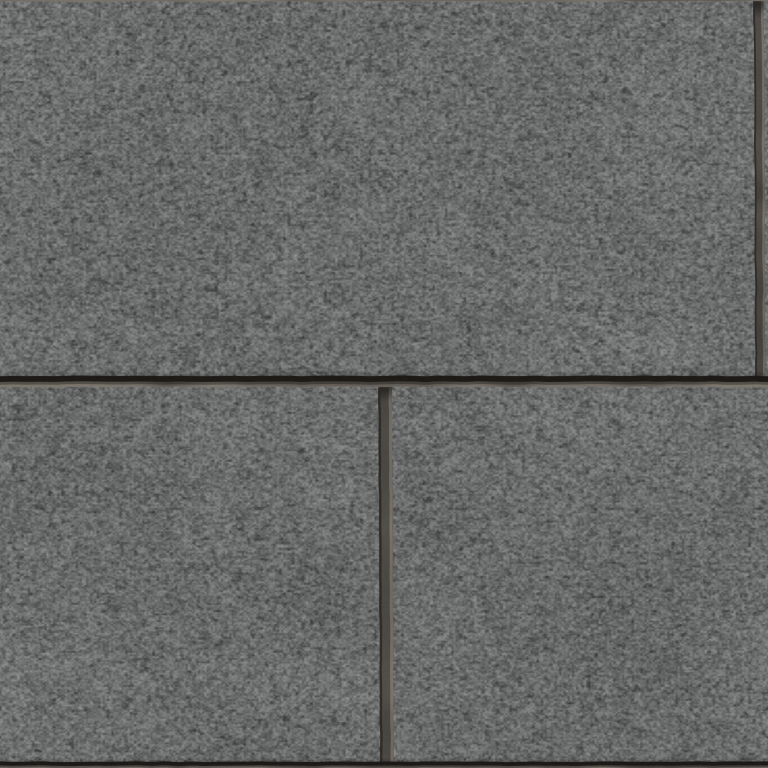
A WebGL 1 fragment shader for this texture:

```glsl
precision highp float;
// Speckled grey granite slabs in two staggered courses with dark recessed joints.

uniform vec2 u_resolution;

const vec3 STONE = vec3(0.424, 0.431, 0.427);
const vec3 SHADOW = vec3(0.115, 0.100, 0.090);
const vec3 MORTAR = vec3(0.300, 0.285, 0.265);
const vec3 LIT_EDGE = vec3(0.490, 0.465, 0.430);
const float COURSES = 2.0;
const float BED_OFFSET = 0.003;

float hash(vec2 p) {
  vec3 q = fract(vec3(p.xyx) * 0.1031);
  q += dot(q, q.yzx + 33.33);
  return fract((q.x + q.y) * q.z);
}

// Value noise that repeats once across the canvas.
float noise(vec2 uv, vec2 cells, float seed) {
  vec2 p = uv * cells;
  vec2 i = floor(p);
  vec2 f = p - i;
  f = f * f * (3.0 - 2.0 * f);
  vec2 a = mod(i, cells) + seed;
  vec2 b = mod(i + 1.0, cells) + seed;
  return mix(mix(hash(a), hash(vec2(b.x, a.y)), f.x),
             mix(hash(vec2(a.x, b.y)), hash(b), f.x), f.y);
}

// Soft-edged strip between lo and hi.
float band(float x, float lo, float hi, float soft) {
  return smoothstep(lo - soft, lo + soft, x) - smoothstep(hi - soft, hi + soft, x);
}

// Granite: mottling, two grain sizes and scattered dark flecks.
vec3 granite(vec2 uv, float course) {
  float tone = 0.030 * (noise(uv, vec2(7.0, 9.0), 11.0) - 0.5);
  tone += 0.025 * (noise(uv, vec2(38.0, 46.0), 23.0) - 0.5);
  tone += 0.130 * (noise(uv, vec2(210.0, 270.0), 37.0) - 0.5);
  tone += 0.130 * (noise(uv, vec2(370.0, 430.0), 51.0) - 0.5);
  tone -= 0.075 * smoothstep(0.62, 0.90, noise(uv, vec2(170.0, 225.0), 67.0));
  tone += 0.010 * (hash(vec2(course, 5.0)) - 0.5);
  return STONE + tone;
}

// Upright joint: shadow on the left, mortar, worn lit arris on the right.
vec3 uprightJoint(vec3 color, float x, float halfWidth, float height, float wear, float soft) {
  float soil = smoothstep(0.94, 0.985, height);
  vec3 fill = MORTAR * (0.88 + 0.24 * wear) * (1.0 - 0.45 * soil);
  color = mix(color, fill, band(x, -halfWidth, halfWidth, soft));
  color = mix(color, SHADOW * 1.5, 0.85 * band(x, -halfWidth, -0.65 * halfWidth, soft));
  float lit = (0.55 + 0.45 * wear) * (1.0 - 0.7 * soil);
  return mix(color, LIT_EDGE, lit * band(x, 0.55 * halfWidth, halfWidth, soft));
}

// Bed joint: deep shadow above, mortar, worn lit arris below.
vec3 bedJoint(vec3 color, float y, float size, float wear, float soft) {
  color *= 1.0 - 0.12 * band(y, 0.0, 1.5 * size, 0.4 * size);
  color = mix(color, MORTAR * (0.8 + 0.3 * wear), band(y, -0.8 * size, 0.1 * size, soft));
  color = mix(color, SHADOW, band(y, 0.0, 0.95 * size, soft));
  return mix(color, LIT_EDGE, (0.45 + 0.55 * wear) * band(y, -0.9 * size, -0.45 * size, soft));
}

void main() {
  vec2 uv = gl_FragCoord.xy / u_resolution;
  float soft = 0.7 / min(u_resolution.x, u_resolution.y);

  // Course layout, with the upper course shifted about half a slab.
  float level = (uv.y - BED_OFFSET) * COURSES;
  float course = mod(floor(level), COURSES);
  float height = fract(level);
  float jointX = mix(0.5026, 0.9890, course) + 0.0025 * (0.5 - height);
  float halfWidth = mix(0.0088, 0.0065, course);

  // Signed distances to the nearest joints, slightly ragged.
  float raggedX = 0.0012 * (noise(uv, vec2(3.0, 48.0), 83.0) - 0.5);
  float raggedY = 0.0010 * (noise(uv, vec2(56.0, 2.0), 91.0) - 0.5);
  float x = fract(uv.x - jointX + 0.5) - 0.5 + raggedX;
  float y = (fract(level + 0.5) - 0.5) / COURSES + raggedY;
  float bed = mod(floor(level + 0.5), COURSES);
  float bedSize = mix(0.0055, 0.0080, bed);

  // Wear varies along each joint.
  float wearX = noise(uv, vec2(5.0, 32.0), 103.0);
  float wearY = noise(uv, vec2(18.0, 4.0), 113.0);

  vec3 color = granite(uv, course);
  color = uprightJoint(color, x, halfWidth, height, wearX, soft);
  color = bedJoint(color, y, bedSize, wearY, soft);

  // Fine grit on every surface.
  color += 0.016 * (noise(uv, vec2(480.0, 460.0), 127.0) - 0.5);
  gl_FragColor = vec4(clamp(color, 0.0, 1.0), 1.0);
}
```
